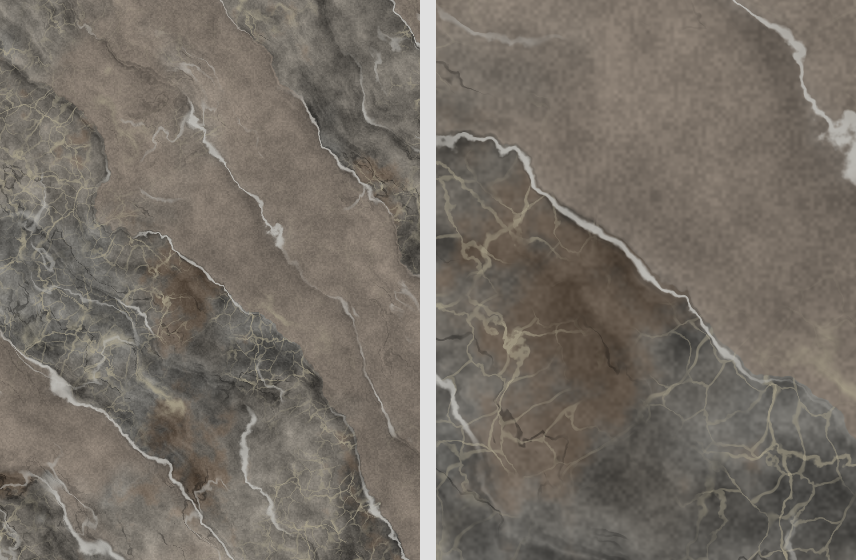
Left, the full canvas; right, a detail of the centre.
Write a WebGL 2 fragment shader that draws this texture.

```glsl
#version 300 es
precision highp float;

uniform vec2 u_resolution;
out vec4 fragColor;

const vec2 ALONG = vec2(0.66, -0.75);   // direction of the strata
const vec2 ACROSS = vec2(0.75, 0.66);
const float BED_COUNT = 7.0;            // beds per canvas height
const float WARP = 0.24;
const float VEIN_WIDTH = 0.0016;
const float BASE_TONE = 0.455;
const float BED_CONTRAST = 0.10;
const float MOTTLE_CONTRAST = 0.30;
const float STREAK_CONTRAST = 0.26;
const float GRAIN_CONTRAST = 0.075;
const vec3 NEUTRAL = vec3(1.0, 0.957, 0.89);
const vec3 WARM = vec3(1.05, 0.955, 0.865);
const vec3 COOL = vec3(0.985, 0.97, 0.93);
const vec3 RUST = vec3(0.40, 0.325, 0.26);
const vec3 CREAM = vec3(0.66, 0.63, 0.54);
const vec3 CALCITE = vec3(0.74, 0.735, 0.715);

float hash(vec2 p) {
  vec3 q = fract(p.xyx * 0.1031);
  q += dot(q, q.yzx + 33.33);
  return fract((q.x + q.y) * q.z);
}

float noise(vec2 p) {
  vec2 i = floor(p), f = fract(p);
  f = f * f * (3.0 - 2.0 * f);
  return mix(mix(hash(i), hash(i + vec2(1, 0)), f.x),
             mix(hash(i + vec2(0, 1)), hash(i + vec2(1, 1)), f.x), f.y);
}

float fbm(vec2 p) {
  float sum = 0.0, amp = 0.5;
  for (int i = 0; i < 5; i++) {
    sum += amp * noise(p);
    p = mat2(1.6, 1.2, -1.2, 1.6) * p + 19.7;
    amp *= 0.52;
  }
  return sum;
}

// Gap between the two nearest cell centres: zero on cell borders
float cellGap(vec2 p) {
  vec2 cell = floor(p);
  float near = 9.0, second = 9.0;
  for (int y = -1; y <= 1; y++)
    for (int x = -1; x <= 1; x++) {
      vec2 c = cell + vec2(x, y);
      float d = length(c + vec2(hash(c), hash(c + 57.3)) - p);
      second = min(second, max(near, d));
      near = min(near, d);
    }
  return second - near;
}

float line(float d, float width, float px) {
  return 1.0 - smoothstep(width * 0.3, width + px, d);
}

float bedTone(float id) { return hash(vec2(id, 4.7)) - 0.5; }

void main() {
  float px = 1.0 / u_resolution.y;
  vec2 p = gl_FragCoord.xy * px;

  // Folded strata coordinates
  vec2 bend = vec2(fbm(p * 2.2 + 3.1), fbm(p * 2.2 + 17.4)) - 0.5;
  float coarse = fbm(p * 13.0 + 5.0) - 0.5;
  float fine = fbm(p * 48.0 + 9.0) - 0.5;
  vec2 q = p + WARP * bend;
  vec2 flow = vec2(dot(q, ALONG), dot(q, ACROSS) + 0.05 * coarse + 0.016 * fine);
  float s = flow.y * BED_COUNT + 2.2 * (fbm(vec2(flow.x * 1.3, flow.y * 3.0) + 8.0) - 0.5);
  float id = floor(s), f = fract(s);
  float edge = min(f, 1.0 - f) / BED_COUNT;

  // Beds: smooth warm slabs between rough grey ones
  float step01 = smoothstep(0.0, 0.05, f);
  float bed = mix(bedTone(id - 1.0), bedTone(id), step01);
  float slab = smoothstep(0.02, 0.2, bed) * smoothstep(0.3, 0.5, fbm(p * 3.0 + 41.0));
  float detail = mix(1.15, 0.5, slab);
  float mottle = fbm(p * 7.0 + bend * 3.0 + 23.0) - 0.5;
  float streak = fbm(vec2(flow.x * 4.0, flow.y * 30.0) + 2.0) - 0.5;
  float layers = fbm(vec2(flow.x * 7.0, flow.y * 120.0) + 31.0) - 0.5;
  float layered = smoothstep(0.42, 0.6, fbm(vec2(flow.x * 2.0, flow.y * 8.0) + 61.0));
  float tone = BASE_TONE + BED_CONTRAST * bed + detail * (MOTTLE_CONTRAST * mottle
    + STREAK_CONTRAST * streak + 0.16 * layered * layers + 0.22 * fine);
  tone -= 0.055 * smoothstep(0.65, 1.0, f) * (1.0 - smoothstep(0.97, 1.0, f));
  tone += GRAIN_CONTRAST * (noise(p * 420.0) - 0.5);

  // Mineral tints
  float cool = smoothstep(0.42, 0.62, fbm(p * 4.0 + 77.0)) * (1.0 - slab);
  vec3 color = tone * mix(mix(NEUTRAL, COOL, cool), WARM, 0.8 * slab);
  float rust = smoothstep(0.57, 0.72, fbm(p * 6.0 + 91.0) + 0.3 * fine);
  color = mix(color, RUST + 0.5 * (tone - BASE_TONE), 0.55 * rust * (1.0 - slab));

  // Dark cracks and shadow seams
  float crack = line(abs(fbm(vec2(flow.x * 9.0, flow.y * 22.0) + 12.0) - 0.5), 0.012, px * 8.0);
  float broken = smoothstep(0.48, 0.62, fbm(p * 9.0 + 33.0));
  color *= 1.0 - 0.26 * crack * broken * detail;
  color *= 1.0 - 0.15 * line(abs(edge - 0.004), 0.004, px) * smoothstep(0.4, 0.6, fbm(p * 6.0 + 3.0));

  // Broad cream seams with ragged bodies
  float seamLine = abs(fract(s * 0.5 + 0.27 + 0.5 * coarse) - 0.5) * 2.0 / BED_COUNT;
  float seam = (1.0 - smoothstep(0.0, 0.022, seamLine)) * smoothstep(0.43, 0.6, fbm(p * 3.5 + 51.0));
  color = mix(color, CREAM, seam * clamp(0.5 + 2.2 * fine + 1.2 * layers, 0.0, 0.85));

  // Fine web of pale fractures
  vec2 webPos = p + 0.05 * vec2(coarse, fbm(p * 13.0 + 70.0) - 0.5) + 0.02 * fine;
  float web = 0.6 * line(cellGap(webPos * 15.0), 0.035, px * 15.0)
            + 0.45 * line(cellGap(webPos * 36.0 + 6.0), 0.06, px * 36.0);
  float webArea = smoothstep(0.45, 0.62, fbm(p * 5.0 + 29.0)) * (1.0 - 0.8 * slab);
  color = mix(color, CREAM, min(web, 0.8) * webArea * smoothstep(0.3, 0.55, fbm(p * 22.0)));

  // White veins along the bed boundaries
  float presence = smoothstep(0.4, 0.58, fbm(p * 5.5 + 15.0));
  float width = VEIN_WIDTH * (0.5 + 3.0 * noise(p * 30.0));
  float halo = exp(-edge * 110.0) * clamp(0.5 + 2.0 * fine, 0.0, 1.0);
  color = mix(color, CALCITE, presence * (0.75 * line(edge, width, px) + 0.22 * halo));
  float branch = abs(fbm(vec2(flow.x * 3.0, flow.y * 8.0) + 44.0) - 0.5);
  color = mix(color, CALCITE, 0.5 * line(branch, 0.008, px * 5.0) * broken);

  fragColor = vec4(clamp(color, 0.0, 1.0), 1.0);
}
```
